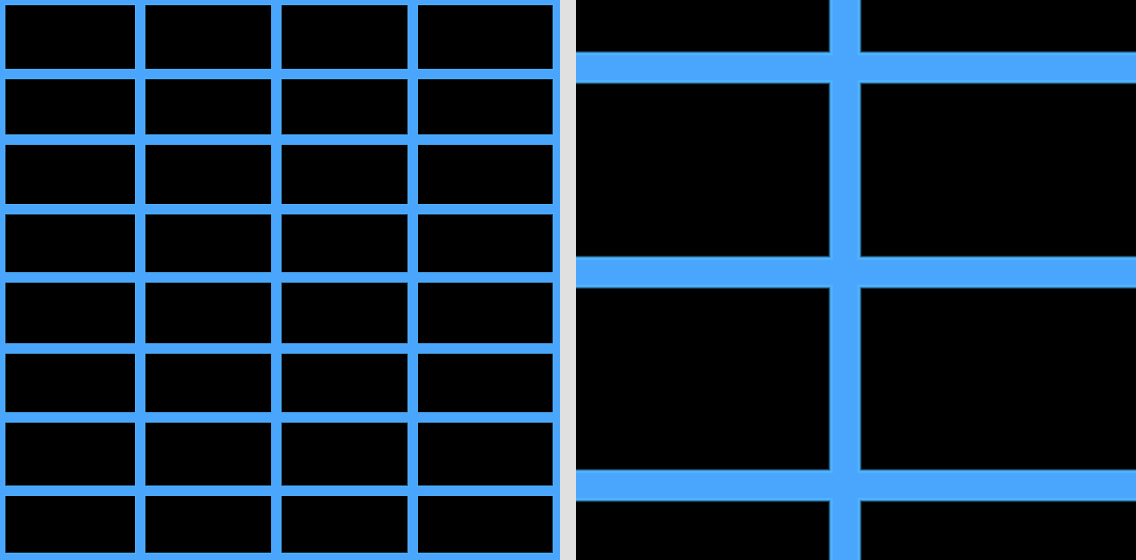
Left: the whole. Right: its middle third, enlarged.
This pattern is drawn by a three.js fragment shader. Its source:

```glsl
// Blue lattice on black: four columns by eight rows of wide empty cells.
// Evenly pitched bars carry small fixed drifts, so cells differ slightly in size;
// the nearest bar gives a signed distance that is shaded with soft edges.

varying vec2 vUv;

const vec3 CELL_COLOR = vec3(0.0);
const vec3 BAR_COLOR = vec3(0.29, 0.65, 0.99);
const vec3 RIM_COLOR = vec3(0.31, 0.71, 1.0);

const vec2 CELL_COUNT = vec2(4.0, 8.0);
const float BAR_HALF_WIDTH = 0.0093;
const float EDGE_SOFTNESS = 0.001;
const float RIM_WIDTH = 0.0014;

// Distance to the closest of four consecutive bars, starting at index first.
float nearestOfFour(float position, float first, float count, vec4 drift) {
  vec4 centers = (first + vec4(0.0, 1.0, 2.0, 3.0)) / count + drift;
  vec4 gaps = abs(position - centers);
  return min(min(gaps.x, gaps.y), min(gaps.z, gaps.w));
}

// Upright bars: the left border, then bars 1 to 4.
float columnDistance(float x, float count) {
  float inner = nearestOfFour(x, 1.0, count, vec4(0.0004, -0.0065, -0.0130, -0.0039));
  return min(abs(x - 0.0004), inner);
}

// Level bars: the bottom border, then bars 1 to 8 going up.
float rowDistance(float y, float count) {
  float lower = nearestOfFour(y, 1.0, count, vec4(-0.0013, 0.0046, 0.0027, 0.0046));
  float upper = nearestOfFour(y, 5.0, count, vec4(0.0014, 0.0007, -0.0072, 0.0));
  return min(abs(y - 0.0038), min(lower, upper));
}

// Signed distance to the joined lattice, negative inside the bars.
float latticeDistance(vec2 point, vec2 count, float halfWidth) {
  return min(columnDistance(point.x, count.x), rowDistance(point.y, count.y)) - halfWidth;
}

// Bars with a faintly brighter rim, blended softly into the cells.
vec3 shadeLattice(float dist, float softness, float rimWidth) {
  float coverage = 1.0 - smoothstep(-softness, softness, dist);
  float rim = smoothstep(-rimWidth - softness, -rimWidth, dist);
  return mix(CELL_COLOR, mix(BAR_COLOR, RIM_COLOR, rim), coverage);
}

void main() {
  float dist = latticeDistance(vUv, CELL_COUNT, BAR_HALF_WIDTH);
  gl_FragColor = vec4(shadeLattice(dist, EDGE_SOFTNESS, RIM_WIDTH), 1.0);
}
```
